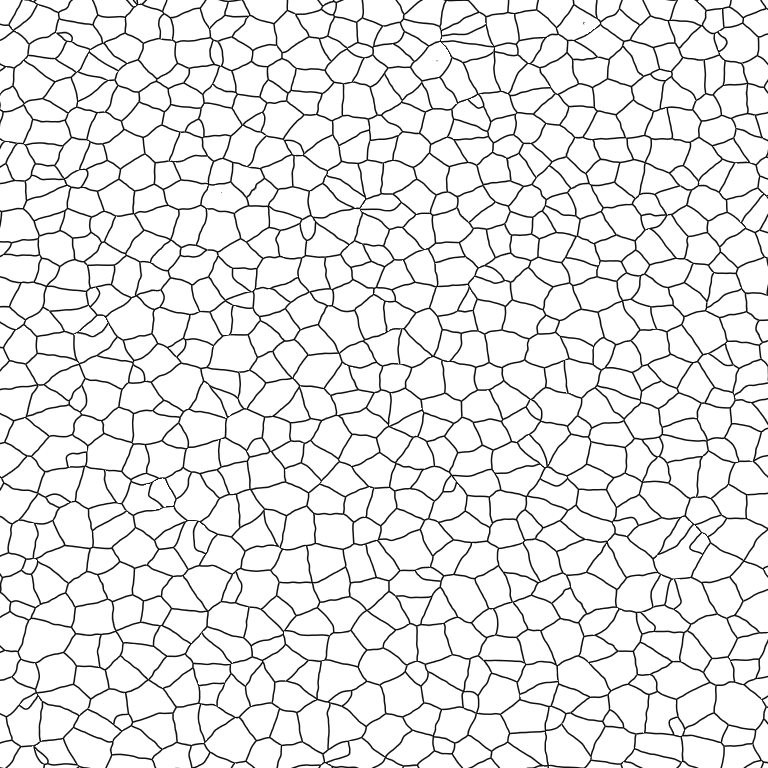
Write a three.js fragment shader that draws this pattern.

```glsl
// Cracked network of thin dark lines around irregular white cells.
// Borders of a size-weighted Voronoi diagram over scattered seeds, with
// noise making the lines waver and the cells growing larger downwards.
varying vec2 vUv;

float hash(vec2 p) {
  return fract(sin(dot(p, vec2(127.1, 311.7))) * 43758.5453);
}

// Smooth value noise, 0 to 1
float noise(vec2 p) {
  vec2 i = floor(p);
  vec2 f = fract(p);
  f = f * f * (3.0 - 2.0 * f);
  return mix(mix(hash(i), hash(i + vec2(1.0, 0.0)), f.x),
             mix(hash(i + vec2(0.0, 1.0)), hash(i + vec2(1.0, 1.0)), f.x), f.y);
}

vec2 waver(vec2 p) {
  return vec2(noise(p), noise(p + vec2(57.3, 21.9))) - 0.5;
}

// Seed position; every second row is shifted by half a cell
vec2 seedPoint(vec2 cell) {
  vec2 jitter = vec2(hash(cell + 3.7), hash(cell + 71.3)) - 0.5;
  return cell + 0.5 + 0.92 * jitter + vec2(0.5 * mod(cell.y, 2.0), 0.0);
}

// Seed size; a few seeds shrink to small bubbles
float seedSize(vec2 cell) {
  float h = hash(cell + 139.1);
  return 0.2 * h - 0.2 * step(h, 0.14);
}

// Cell coordinates: slightly wide cells, finer towards the top
vec2 cellSpace(vec2 uv) {
  vec2 p = uv + 0.0062 * waver(uv * 42.0) + 0.0019 * waver(uv * 125.0 + 9.0);
  return vec2((p.x - 0.5) * mix(23.0, 27.5, p.y) + 40.0,
              p.y * (27.0 + 2.7 * p.y) + 20.0);
}

void main() {
  vec2 q = cellSpace(vUv);
  vec2 base = floor(q);

  // Nearest and second nearest seeds, with the directions to them
  float near1 = 9.0;
  float near2 = 9.0;
  vec2 dir1 = vec2(1.0, 0.0);
  vec2 dir2 = vec2(0.0, 1.0);
  for (int y = -2; y <= 2; y++) {
    for (int x = -2; x <= 2; x++) {
      vec2 cell = base + vec2(float(x), float(y));
      vec2 d = q - seedPoint(cell);
      float len = max(length(d), 0.0001);
      float reach = len - seedSize(cell);
      if (reach < near1) {
        near2 = near1;
        dir2 = dir1;
        near1 = reach;
        dir1 = d / len;
      } else if (reach < near2) {
        near2 = reach;
        dir2 = d / len;
      }
    }
  }

  // Distance to the border in canvas units, through the local stretch of q
  float pixel = max(fwidth(vUv.x), 0.00001);
  vec2 across = dir2 - dir1;
  vec2 slope = vec2(dot(across, dFdx(q)), dot(across, dFdy(q))) / pixel;
  float border = (near2 - near1) / max(length(slope), 5.0);

  // Thin line with a one pixel soft edge
  float line = clamp(0.5 + (0.00098 - border) / pixel, 0.0, 1.0);
  gl_FragColor = vec4(mix(vec3(1.0), vec3(0.06), line), 1.0);
}
```
